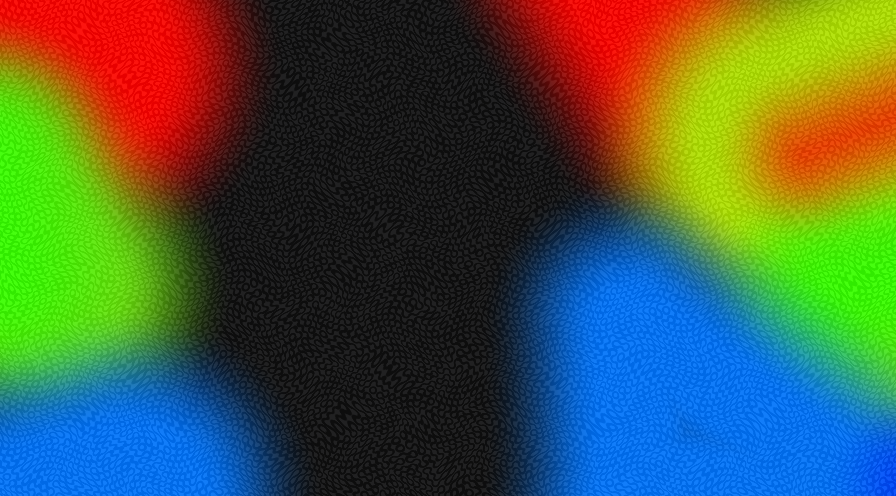
Give the GLSL for this background, as a Shadertoy shader.

```glsl
// Blurred red, lime, green and blue glows around a dark centre, under a fine maze-like grain.

#define ASPECT 1.803
#define EDGE_SOFTNESS 0.125
#define GRAIN_ROWS 80.0
#define GRAIN_DEPTH 0.08
#define WARP 0.012

const vec3 DARK   = vec3(0.130, 0.130, 0.132);
const vec3 RED    = vec3(0.99, 0.08, 0.06);
const vec3 ORANGE = vec3(0.94, 0.27, 0.05);
const vec3 YELLOW = vec3(0.71, 0.89, 0.07);
const vec3 LIME   = vec3(0.47, 0.88, 0.12);
const vec3 GREEN  = vec3(0.27, 1.00, 0.06);
const vec3 BLUE   = vec3(0.07, 0.49, 0.98);
const vec3 DEEP   = vec3(0.05, 0.30, 0.98);

float hash(vec2 p) {
    p = fract(p * vec2(0.1031, 0.1137));
    p += dot(p, p.yx + 33.33);
    return fract((p.x + p.y) * p.x * 97.3);
}

// Signed distance to a capsule from a to b
float capsule(vec2 p, vec2 a, vec2 b, float radius) {
    vec2 pa = p - a, ba = b - a;
    return length(pa - ba * clamp(dot(pa, ba) / dot(ba, ba), 0.0, 1.0)) - radius;
}

// Lays a soft-edged colour over the one below
void paint(inout vec3 col, vec3 tint, float dist, float softness) {
    col = mix(col, tint, 1.0 - smoothstep(-softness, softness, dist));
}

// Winding strokes: randomly flipped quarter arcs in a grid
float mazeGrain(vec2 p) {
    vec2 q = p * GRAIN_ROWS;
    float pixel = GRAIN_ROWS / iResolution.y;
    vec2 cell = floor(q), f = fract(q);
    if (hash(cell) > 0.5) f.x = 1.0 - f.x;
    float d = min(abs(length(f) - 0.5), abs(length(f - 1.0) - 0.5));
    float blur = max(0.06, 0.5 * pixel);
    float width = mix(0.13, 0.23, hash(cell + 71.0));
    return 1.0 - smoothstep(width - blur, width + blur, d);
}

vec3 glows(vec2 p) {
    vec3 col = DARK;
    float s = EDGE_SOFTNESS;

    // Left side: red above, green in the middle, blue below
    paint(col, RED, capsule(p, vec2(0.05, 1.10), vec2(0.13, 0.88), 0.32), s);
    paint(col, LIME, capsule(p, vec2(-0.05, 0.62), vec2(0.10, 0.42), 0.25), s);
    paint(col, GREEN, capsule(p, vec2(-0.05, 0.66), vec2(0.0, 0.45), 0.17), 0.15);
    paint(col, BLUE, capsule(p, vec2(-0.10, -0.12), vec2(0.25, -0.02), 0.28), s);

    // Right side: red corner, yellow arch and green pool
    paint(col, RED, capsule(p, vec2(1.20, 1.11), vec2(1.39, 0.83), 0.21), s);
    paint(col, YELLOW, capsule(p, vec2(1.60, 0.70), vec2(1.95, 0.85), 0.31), s);
    paint(col, LIME, capsule(p, vec2(1.70, 0.32), vec2(1.95, 0.30), 0.21), s);
    paint(col, GREEN, capsule(p, vec2(1.68, 0.41), vec2(1.95, 0.47), 0.15), 0.14);
    paint(col, ORANGE, capsule(p, vec2(1.62, 0.69), vec2(1.92, 0.81), 0.085), 0.11);

    // Blue wedge in the lower right
    float wedge = capsule(p, vec2(1.27, 0.35), vec2(1.75, 0.0), 0.18);
    wedge = min(wedge, capsule(p, vec2(1.27, 0.35), vec2(1.28, -0.20), 0.18));
    wedge = min(wedge, capsule(p, vec2(1.30, 0.0), vec2(1.75, -0.05), 0.21));
    paint(col, BLUE, wedge, s);
    paint(col, DEEP, length(p - vec2(1.85, 0.02)) - 0.10, 0.10);
    return col;
}

void mainImage(out vec4 fragColor, in vec2 fragCoord) {
    vec2 p = fragCoord / iResolution.xy * vec2(ASPECT, 1.0);

    // Gentle bending hides the regular grid of the grain
    vec2 bent = p + WARP * sin(p.yx * vec2(41.0, 37.0) + sin(p * 23.0));
    vec3 col = glows(p) - GRAIN_DEPTH * mazeGrain(bent);
    fragColor = vec4(clamp(col, 0.0, 1.0), 1.0);
}
```
